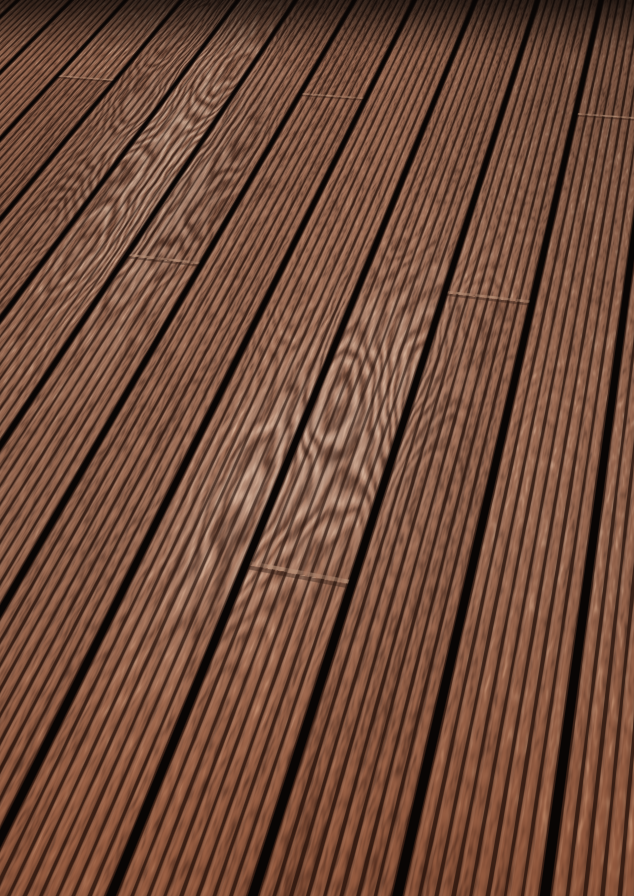
Reproduce this texture procedurally as a Shadertoy shader.

```glsl
// Grooved hardwood decking seen at an angle under a soft, patchy sheen.
// A projective map turns the canvas into (board, length) coordinates; staggered
// planks, ridges, gaps and gradient-noise grain are then drawn in that plane.

const float RIDGES = 8.0;         // ridges on each board
const float GAP = 0.07;           // gap width, in boards
const float PLANK_LENGTH = 9.2;   // in boards
const float STAGGER = 2.3;        // joint shift from board to board
const float JOINT_START = 11.75;

const vec3 BLACK = vec3(0.03, 0.018, 0.015);
const vec3 GROOVE = vec3(0.17, 0.09, 0.06);
const vec3 DARK_WOOD = vec3(0.30, 0.18, 0.13);
const vec3 WOOD = vec3(0.53, 0.355, 0.27);
const vec3 PALE_WOOD = vec3(0.73, 0.58, 0.48);
const vec3 SHEEN = vec3(0.77, 0.69, 0.63);

float hash(vec2 p) {
    vec3 q = fract(vec3(p.xyx) * 0.1031);
    q += dot(q, q.yzx + 33.33);
    return fract((q.x + q.y) * q.z);
}

vec2 gradient(vec2 cell) {
    float a = 6.28318 * hash(cell);
    return vec2(cos(a), sin(a));
}

// Gradient noise, roughly -0.7 to 0.7
float noise(vec2 p) {
    vec2 i = floor(p), f = fract(p);
    vec2 u = f * f * f * (f * (f * 6.0 - 15.0) + 10.0);
    vec2 e = vec2(1.0, 0.0);
    float low = mix(dot(gradient(i), f), dot(gradient(i + e), f - e), u.x);
    float high = mix(dot(gradient(i + e.yx), f - e.yx),
                     dot(gradient(i + e.xx), f - e.xx), u.x);
    return mix(low, high, u.y);
}

// Canvas point (y down) to deck plane: x counts boards leftward, y runs along them
vec2 toDeck(vec2 p) {
    float x = p.x - 0.849, y = p.y + 0.7826;
    float depth = 0.0947 * y + 0.0101 * x;
    return vec2(-x - 0.1351 * y, 0.2 * (p.x + 4.3)) / depth;
}

// Antialiased line of the given half width around d = 0
float line(float d, float halfWidth, float aa) {
    return 1.0 - smoothstep(halfWidth - aa, halfWidth + aa, abs(d));
}

// Soft elliptical patch of light slanted along the boards
float glow(vec2 p, vec2 centre, vec2 radius) {
    vec2 d = p - centre;
    vec2 along = normalize(vec2(-0.46, 0.89));
    vec2 q = vec2(dot(d, vec2(along.y, -along.x)), dot(d, along)) / radius;
    return exp(-dot(q, q));
}

// Nested growth rings: noise contours bent around the board's heart, 0 to 1
float growthRings(vec2 s, float across) {
    float heart = across - 0.5 + 0.25 * noise(s.yy * vec2(0.5, 0.0) + s.x * 0.01);
    float field = 1.5 * heart * heart + 0.9 * noise(s * vec2(0.9, 0.75))
                + 0.07 * noise(s * vec2(7.0, 4.0));
    return 0.5 + 0.5 * sin(52.0 * field);
}

vec3 woodColor(vec2 s, float tone, float rings, float figure) {
    float streak = noise(s * vec2(17.0, 1.2)) + 0.5 * noise(s * vec2(4.0, 0.6));
    float pores = noise(s * vec2(44.0, 15.0)) + 0.7 * noise(s * vec2(26.0, 5.0));
    float value = 0.50 + 0.20 * (tone - 0.5) + 0.20 * streak + 0.30 * pores
                + (rings - 0.5) * mix(0.06, 0.62, figure);
    vec3 c = mix(DARK_WOOD, WOOD, smoothstep(0.0, 0.6, value));
    return mix(c, PALE_WOOD, smoothstep(0.55, 1.15, value));
}

void mainImage(out vec4 fragColor, in vec2 fragCoord) {
    vec2 p = fragCoord / iResolution.y;
    p.y = 1.0 - p.y;
    vec2 deck = toDeck(p);
    vec2 aa = fwidth(deck) * 0.7;

    // Board, plank and distance to its joint
    float board = floor(deck.x);
    float across = deck.x - board;
    float run = (deck.y + STAGGER * board - JOINT_START) / PLANK_LENGTH;
    float plank = floor(run);
    float joint = (run - floor(run + 0.5)) * PLANK_LENGTH;
    float tone = hash(vec2(board + 17.0, plank + 5.0));
    vec2 grainPos = vec2(across, deck.y) + vec2(board * 7.31, plank * 13.7) + 40.0;

    // Patches of sheen, which also bring out the figure
    float patches = glow(p, vec2(0.18, 0.19), vec2(0.085, 0.19))
                  + glow(p, vec2(0.40, 0.48), vec2(0.07, 0.19))
                  + 0.8 * glow(p, vec2(0.27, 0.55), vec2(0.06, 0.18));
    float broad = glow(p, vec2(0.35, 0.50), vec2(0.32, 0.55));
    float figure = clamp(1.1 * patches + 0.2 * tone, 0.0, 1.0);
    float rings = growthRings(grainPos, across);
    vec3 color = woodColor(grainPos, tone, rings, figure);

    // Ridges: rounded tops with a lit edge
    float ridge = (across - 0.5 * GAP) / (1.0 - GAP) * RIDGES;
    float ridgeAA = aa.x * RIDGES;
    float toGroove = ridge - floor(ridge + 0.5);
    float worn = 0.115 + 0.06 * noise(grainPos * vec2(9.0, 2.5));
    color *= 0.90 + 0.20 * smoothstep(0.08, 0.45, abs(toGroove));
    color += 0.06 * line(toGroove + 0.25, 0.08, ridgeAA);

    // Sheen caught by the paler rings, then dark grooves
    float gloss = 0.15 + 0.85 * rings + 0.5 * noise(grainPos * vec2(18.0, 2.5));
    color = mix(color, SHEEN, clamp(0.38 * patches * gloss + 0.07 * broad, 0.0, 0.6));
    color = mix(color, GROOVE, (0.85 - 0.2 * figure) * line(toGroove, worn, ridgeAA));

    // Light: warm lower edge, dim right side and dark far end
    color *= 0.96 + 0.12 * broad;
    color *= mix(vec3(1.0), vec3(1.0, 0.90, 0.82), smoothstep(0.55, 1.0, p.y));
    color *= 1.0 - 0.20 * smoothstep(0.4, 0.7, p.x) * smoothstep(0.5, 0.0, p.y);
    color *= mix(0.25, 1.0, smoothstep(-0.02, 0.07, p.y));

    // Pale, broken wear along each thin plank joint
    float chipped = 0.45 + 0.6 * noise(grainPos * vec2(14.0, 3.0));
    color = mix(color, GROOVE, 0.4 * line(joint + 0.015, 0.012, aa.y));
    color = mix(color, PALE_WOOD, chipped * line(joint - 0.012, 0.012, aa.y));

    // Open gaps between boards
    float edge = across - floor(across + 0.5);
    color = mix(color, BLACK, line(edge, 0.5 * GAP, aa.x));
    fragColor = vec4(clamp(color, 0.0, 1.0), 1.0);
}
```
